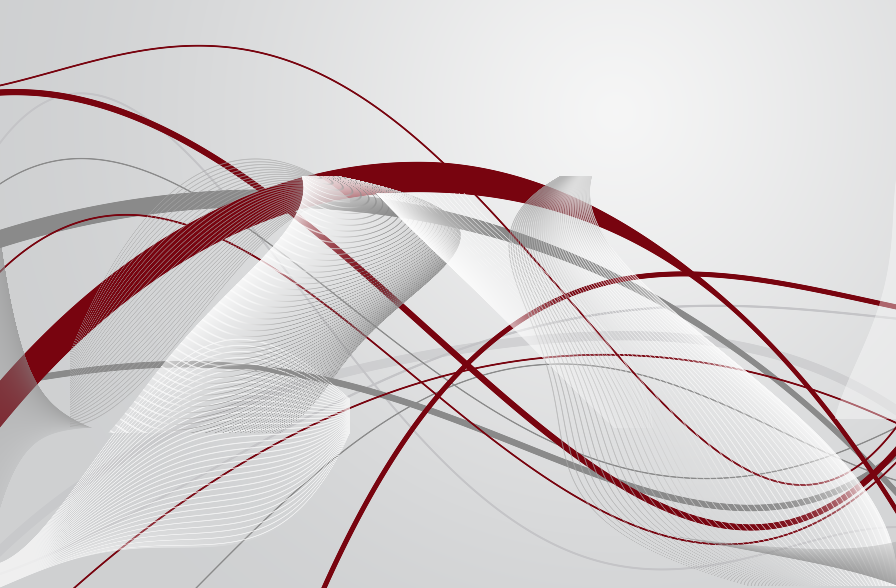
This background is drawn by a WebGL 1 fragment shader. Its source:

```glsl
precision highp float;
uniform vec2 u_resolution;

// Layout units spanning the canvas, y pointing down
const vec2 CANVAS = vec2(768.0, 502.0);
const vec3 WHITE = vec3(0.99);
const vec3 PALE = vec3(0.77, 0.77, 0.78);
const vec3 GREY = vec3(0.54);
const vec3 RED = vec3(0.47, 0.015, 0.06);

// Quartic through five heights at s = 0, 1, 2, 3, 4
float through(float s, float first, vec4 rest) {
  vec4 d1 = rest - vec4(first, rest.xyz);
  vec3 d2 = d1.yzw - d1.xyz;
  vec2 d3 = d2.yz - d2.xy;
  float d4 = d3.y - d3.x;
  return first + s * (d1.x + (s - 1.0) / 2.0 * (d2.x
    + (s - 2.0) / 3.0 * (d3.x + (s - 3.0) / 4.0 * d4)));
}

// Coverage of a curved stroke crossing the canvas
float ribbon(vec2 p, float px, float halfWidth, float first, vec4 rest) {
  float stepSize = 0.02;
  float s = 4.0 * p.x / CANVAS.x;
  float y = through(s, first, rest);
  float slope = (through(s + stepSize, first, rest) - y) * 4.0 / (stepSize * CANVAS.x);
  float d = abs(p.y - y) / sqrt(1.0 + slope * slope);
  return 1.0 - smoothstep(halfWidth - 0.5 * px, halfWidth + 0.5 * px, d);
}

// Region between two curves: position across, span, coverage
vec3 sheet(float s, float across, float px, float a, vec4 as, float b, vec4 bs) {
  float low = through(s, a, as);
  float high = through(s, b, bs);
  float span = max(high - low, 0.01);
  float inside = smoothstep(0.0, px, across - low) * smoothstep(0.0, px, high - across);
  return vec3((across - low) / span, span, inside * step(0.0, s) * step(s, 4.0));
}

// Evenly spaced fine lines, fading to their mean when too dense
float threads(float v, float count, float span, float px) {
  float pitch = span / count;
  float d = abs(fract(v * count) - 0.5) * pitch;
  float line = 1.0 - smoothstep(0.5 - 0.5 * px, 0.5 + 0.5 * px, d);
  return mix(min(1.0, 1.2 / pitch), line, smoothstep(px, 2.0 * px, pitch));
}

vec3 background(vec2 p) {
  float d = length(p - vec2(528.0, 96.0)) / 570.0;
  return mix(vec3(0.98), vec3(0.81, 0.815, 0.82), smoothstep(-0.25, 1.0, d));
}

vec3 paintRibbons(vec3 c, vec2 p, float px) {
  // Pale strokes
  c = mix(c, PALE, 0.6 * ribbon(p, px, 4.0, 470.0, vec4(350.0, 300.0, 288.0, 350.0)));
  c = mix(c, PALE, ribbon(p, px, 0.9, 122.0, vec4(165.0, 398.0, 486.0, 450.0)));
  c = mix(c, PALE, ribbon(p, px, 1.0, 490.0, vec4(395.0, 302.0, 262.0, 272.0)));
  // Grey strokes
  float taper = mix(7.5, 2.5, smoothstep(250.0, 650.0, p.x));
  c = mix(c, GREY, ribbon(p, px, taper, 204.0, vec4(170.0, 187.0, 263.0, 420.0)));
  c = mix(c, GREY, ribbon(p, px, 2.8, 328.0, vec4(312.0, 356.0, 425.0, 388.0)));
  c = mix(c, GREY, ribbon(p, px, 0.6, 157.0, vec4(181.0, 325.0, 407.0, 365.0)));
  c = mix(c, GREY, ribbon(p, px, 0.6, 640.0, vec4(478.0, 331.0, 328.0, 410.0)));
  // Red strokes
  float arch = mix(13.0, 2.0, smoothstep(360.0, 640.0, p.x));
  c = mix(c, RED, ribbon(p, px, arch, 345.0, vec4(190.0, 152.0, 222.0, 435.0)));
  c = mix(c, RED, ribbon(p, px, 2.7, 79.0, vec4(140.0, 297.0, 436.0, 385.0)));
  c = mix(c, RED, ribbon(p, px, 2.2, 1746.0, vec4(742.0, 328.0, 234.0, 262.0)));
  c = mix(c, RED, ribbon(p, px, 0.8, 73.0, vec4(40.0, 143.0, 352.0, 365.0)));
  c = mix(c, RED, ribbon(p, px, 0.8, 232.0, vec4(205.0, 345.0, 459.0, 395.0)));
  return mix(c, RED, ribbon(p, px, 0.8, 562.0, vec4(405.0, 320.0, 306.0, 361.0)));
}

vec3 paintLeftVeils(vec3 c, vec2 p, float px) {
  // Shaded fan at the left edge
  vec3 m = sheet(p.x / 24.0, p.y, px, 200.0, vec4(310.0, 347.0, 362.0, 366.0),
    435.0, vec4(385.0, 370.0, 366.0, 367.0));
  c = mix(c, GREY, m.z * mix(0.65, 0.15, m.x));
  // Grey dome
  m = sheet((p.x - 60.0) / 60.0, p.y, px, 300.0, vec4(190.0, 142.0, 137.0, 170.0),
    365.0, vec4(330.0, 260.0, 195.0, 174.0));
  c = mix(c, vec3(0.65), 0.6 * m.z * threads(m.x, 32.0, m.y, px));
  // Lower lobe
  m = sheet(p.x / 75.0, p.y, px, 480.0, vec4(400.0, 310.0, 290.0, 340.0),
    502.0, vec4(475.0, 468.0, 458.0, 370.0));
  float rim = 0.6 * pow(m.x, 6.0) * (1.0 - smoothstep(60.0, 260.0, p.x));
  c = mix(c, WHITE, m.z * max(rim, 0.7 * threads(m.x, 34.0, m.y, px)));
  // Folded sheet with a dark diagonal edge
  m = sheet((p.y - 150.0) / 55.0, p.x, px, 258.0, vec4(238.0, 185.0, 136.0, 92.0),
    290.0, vec4(395.0, 345.0, 292.0, 240.0));
  float v = clamp(m.x, 0.0, 1.0);
  float fade = 1.0 - smoothstep(260.0, 370.0, p.y);
  float contour = p.y + 70.0 * v * v * v - 20.0 * sin(3.14 * v);
  c = mix(c, GREY, m.z * 0.8 * fade * pow(v, 5.0));
  c = mix(c, WHITE, m.z * 0.85 * pow(1.0 - v, 3.0) * mix(0.35, 1.0, fade));
  c = mix(c, WHITE, m.z * 0.8 * (1.0 - smoothstep(152.0, 185.0, p.y)));
  return mix(c, mix(WHITE, GREY, smoothstep(0.15, 0.6, v)),
    0.7 * m.z * threads(contour, 0.2, 1.0, px));
}

vec3 paintRightVeils(vec3 c, vec2 p, float px) {
  // Hump and trailing net
  vec3 m = sheet((p.y - 150.0) / 87.5, p.x, px, 480.0, vec4(440.0, 470.0, 490.0, 640.0),
    508.0, vec4(548.0, 650.0, 738.0, 770.0));
  float v = clamp(m.x, 0.0, 1.0);
  float low = smoothstep(190.0, 300.0, p.y);
  c = mix(c, GREY, m.z * 0.85 * (1.0 - smoothstep(150.0, 225.0, p.y)) * mix(0.35, 1.0, v));
  c = mix(c, WHITE, m.z * 0.85 * low * pow(v, 6.0));
  c = mix(c, mix(vec3(0.66), WHITE, smoothstep(0.1, 0.7, v)),
    0.6 * m.z * threads(v, 44.0, m.y, px));
  // Bright descending fold
  m = sheet((p.y - 165.0) / 50.0, p.x, px, 322.0, vec4(372.0, 424.0, 474.0, 526.0),
    400.0, vec4(450.0, 505.0, 545.0, 560.0));
  v = clamp(m.x, 0.0, 1.0);
  float fade = 1.0 - 0.7 * smoothstep(200.0, 365.0, p.y);
  c = mix(c, WHITE, m.z * fade * max(pow(1.0 - v, 1.5), 0.6 * threads(v, 18.0, m.y, px)));
  // Shaded lower corner and faint side wing
  m = sheet((p.x - 576.0) / 48.0, p.y, px, 457.0, vec4(463.0, 467.0, 468.0, 462.0),
    458.0, vec4(467.0, 476.0, 486.0, 500.0));
  c = mix(c, GREY, m.z * mix(0.25, 0.75, m.x));
  m = sheet((p.y - 150.0) / 52.0, p.x, px, 768.0, vec4(764.0, 755.0, 735.0, 715.0),
    769.0, vec4(769.0));
  return mix(c, WHITE, 0.4 * m.z);
}

void main() {
  vec2 uv = gl_FragCoord.xy / u_resolution;
  vec2 p = vec2(uv.x, 1.0 - uv.y) * CANVAS;
  float px = CANVAS.y / u_resolution.y;
  vec3 color = paintRibbons(background(p), p, px);
  color = paintLeftVeils(color, p, px);
  color = paintRightVeils(color, p, px);
  gl_FragColor = vec4(color, 1.0);
}
```
